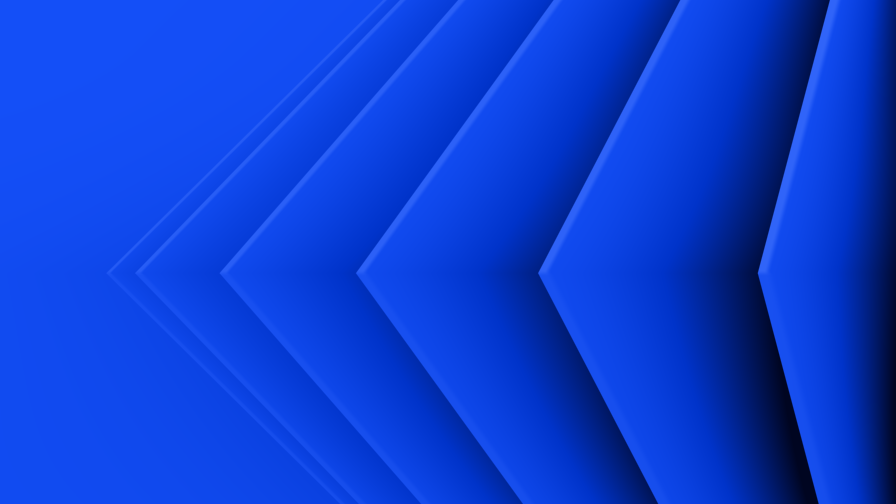
Give the GLSL for this background, as a Shadertoy shader.

```glsl
// Layered blue chevron sheets with lit bevels and deepening shadows.

const int SHEETS = 6;
const float FOLD_Y = 0.458;      // height of every chevron tip
const float LAST_TIP = 1.82;     // tip of the unseen sheet shading the right side

const vec3 BRIGHT = vec3(0.08, 0.31, 0.97);
const vec3 ROYAL  = vec3(0.00, 0.20, 0.79);
const vec3 NAVY   = vec3(0.00, 0.02, 0.13);
const vec3 RIM    = vec3(0.21, 0.41, 0.98);

// Tip position: gaps widen toward the right.
float tipX(float i) {
    float x = 0.211 + i * i * (0.0573 - 0.00022 * i - 0.00018 * i * i);
    return min(x, LAST_TIP);
}

// Horizontal run per unit of height: sheets become steeper.
float edgeSlope(float i) {
    return max(1.013 - 0.0163 * i - 0.0267 * i * i, 0.0);
}

// Signed distance to a chevron edge, positive on its right.
float chevron(vec2 p, float tip, float slope) {
    float run = p.x - tip - slope * abs(p.y - FOLD_Y);
    return run / sqrt(1.0 + slope * slope);
}

float sheetDistance(vec2 p, float i) {
    return chevron(p, tipX(i), edgeSlope(i));
}

// Bright to royal to navy as the shade rises from 0 to 1.
vec3 blueRamp(float shade) {
    vec3 lit = mix(BRIGHT, ROYAL, clamp(shade / 0.4, 0.0, 1.0));
    return mix(lit, NAVY, clamp((shade - 0.4) / 0.6, 0.0, 1.0));
}

// Face colour, shaded toward the edge of the following sheet.
vec3 sheetFace(vec2 p, float i, float d) {
    float inside = max(d, 0.0);
    float gap = max(-sheetDistance(p, i + 1.0), 0.0);
    float across = inside / max(inside + gap, 0.0001);
    float low = smoothstep(0.75, 0.0, p.y);
    float high = smoothstep(0.5, 1.1, p.y);
    float strength = 0.1 + 0.08 * i + 0.02 * i * i;
    strength *= 1.0 + 0.35 * low + 0.15 * high;
    float shade = strength * pow(across, 0.8 + 0.18 * i);
    return blueRamp(shade + 0.05 + 0.06 * low);
}

// Bevel opacity: strong above the fold, faint and wider below it.
float bevel(vec2 p, float i, float d) {
    float upper = smoothstep(-0.006, 0.006, p.y - FOLD_Y);
    float width = (0.007 + 0.0035 * i) * mix(1.3, 1.0, upper);
    float band = smoothstep(width, width * 0.45, d);
    return band * mix(0.2, 0.55 + 0.06 * i, upper);
}

// Open background with a soft shadow beside the first sheet.
vec3 backdrop(vec2 p) {
    float d = max(-sheetDistance(p, 0.0), 0.0);
    float low = smoothstep(0.9, 0.0, p.y);
    return blueRamp(0.05 * low + 0.16 * mix(0.3, 1.0, low) * exp(-d / 0.15));
}

void mainImage(out vec4 fragColor, in vec2 fragCoord) {
    vec2 p = fragCoord / iResolution.y;
    float soft = 0.8 / iResolution.y;
    vec3 color = backdrop(p);

    // Paint sheets from back to front.
    for (int n = 0; n < SHEETS; n++) {
        float i = float(n);
        float d = sheetDistance(p, i);
        vec3 sheet = mix(sheetFace(p, i, d), RIM, bevel(p, i, d));
        color = mix(color, sheet, smoothstep(-soft, soft, d));
    }
    fragColor = vec4(color, 1.0);
}
```
